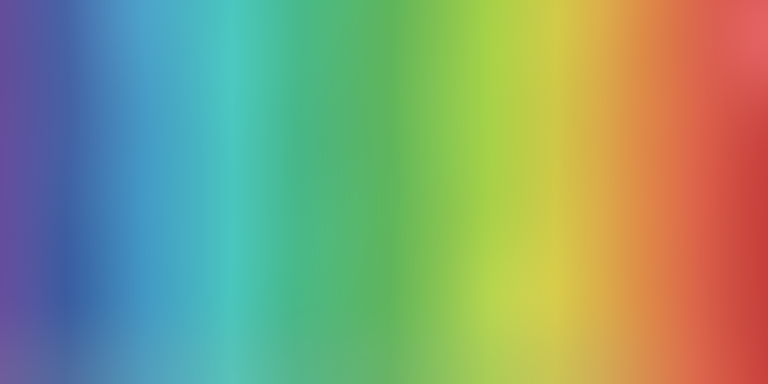
A WebGL 1 fragment shader for this background:

```glsl
precision highp float;
// Soft vertical rainbow from violet to red, with gentle drift and corner glows.

#define DRIFT 0.010        // sideways wander of the colour bands
#define DRIFT_SCALE 2.5    // frequency of that wander
#define TONE 0.025         // strength of the slow light and dark patches
#define TONE_SCALE 3.0     // frequency of those patches
#define BOTTOM_HAZE 0.16   // greying along the lower edge
#define CORAL_GLOW 0.85    // glow at the upper right
#define CRIMSON_SHADE 0.35 // deep red at the right edge

uniform vec2 u_resolution;

vec2 gradientAt(vec2 cell) {
    float angle = 6.28318 * fract(sin(dot(cell, vec2(127.1, 311.7))) * 437.585);
    return vec2(cos(angle), sin(angle));
}

float gradientNoise(vec2 p) {
    vec2 cell = floor(p);
    vec2 f = fract(p);
    vec2 w = f * f * f * (f * (f * 6.0 - 15.0) + 10.0);
    float a = dot(gradientAt(cell), f);
    float b = dot(gradientAt(cell + vec2(1.0, 0.0)), f - vec2(1.0, 0.0));
    float c = dot(gradientAt(cell + vec2(0.0, 1.0)), f - vec2(0.0, 1.0));
    float d = dot(gradientAt(cell + 1.0), f - 1.0);
    return mix(mix(a, b, w.x), mix(c, d, w.x), w.y);
}

// Moves from one colour to the next between two positions.
vec3 ramp(vec3 colour, vec3 next, float from, float to, float x) {
    return mix(colour, next, clamp((x - from) / (to - from), 0.0, 1.0));
}

vec3 rainbow(float x) {
    vec3 c = vec3(0.40, 0.30, 0.61);                           // violet
    c = ramp(c, vec3(0.26, 0.38, 0.64), 0.00, 0.09, x);        // indigo
    c = ramp(c, vec3(0.26, 0.60, 0.77), 0.09, 0.19, x);        // blue
    c = ramp(c, vec3(0.29, 0.78, 0.75), 0.19, 0.30, x);        // turquoise
    c = ramp(c, vec3(0.28, 0.72, 0.54), 0.30, 0.385, x);       // sea green
    c = ramp(c, vec3(0.37, 0.71, 0.36), 0.385, 0.51, x);       // leaf green
    c = ramp(c, vec3(0.65, 0.82, 0.28), 0.51, 0.635, x);       // lime
    c = ramp(c, vec3(0.82, 0.79, 0.28), 0.635, 0.72, x);       // yellow
    c = ramp(c, vec3(0.86, 0.68, 0.29), 0.72, 0.78, x);        // amber
    c = ramp(c, vec3(0.87, 0.54, 0.28), 0.78, 0.84, x);        // orange
    c = ramp(c, vec3(0.86, 0.39, 0.29), 0.84, 0.915, x);       // vermilion
    return ramp(c, vec3(0.79, 0.26, 0.24), 0.915, 1.00, x);    // red
}

// Soft elliptical spot of unit height.
float spot(vec2 p, vec2 centre, vec2 radius) {
    vec2 d = (p - centre) / radius;
    return exp(-dot(d, d));
}

void main() {
    vec2 uv = gl_FragCoord.xy / u_resolution;
    vec2 p = vec2(uv.x * 2.0, uv.y);

    // Bands wander slightly with height
    float drift = DRIFT * gradientNoise(p * DRIFT_SCALE);
    vec3 colour = rainbow(uv.x + drift);

    // Slow patches of tone
    colour *= 1.0 + TONE * gradientNoise(p * TONE_SCALE + 7.0);

    // Local lights and shades
    colour += vec3(0.04, 0.04, 0.03) * spot(uv, vec2(0.17, 1.0), vec2(0.08, 0.30));
    colour += vec3(0.06, 0.02, 0.03) * spot(uv, vec2(0.65, 0.20), vec2(0.08, 0.20));
    colour -= vec3(0.03, 0.02, 0.01) * spot(uv, vec2(0.10, 0.25), vec2(0.05, 0.25));
    colour = mix(colour, vec3(0.75, 0.22, 0.22),
                 CRIMSON_SHADE * spot(uv, vec2(1.0, 0.45), vec2(0.07, 0.35)));
    colour = mix(colour, vec3(0.91, 0.41, 0.41),
                 CORAL_GLOW * spot(uv, vec2(1.0, 0.92), vec2(0.07, 0.19)));

    // Pale haze along the lower edge
    float haze = BOTTOM_HAZE * smoothstep(0.25, 0.0, uv.y)
               * (1.0 - smoothstep(0.75, 0.95, uv.x));
    colour = mix(colour, vec3(0.62, 0.68, 0.58), haze);

    gl_FragColor = vec4(clamp(colour, 0.0, 1.0), 1.0);
}
```
